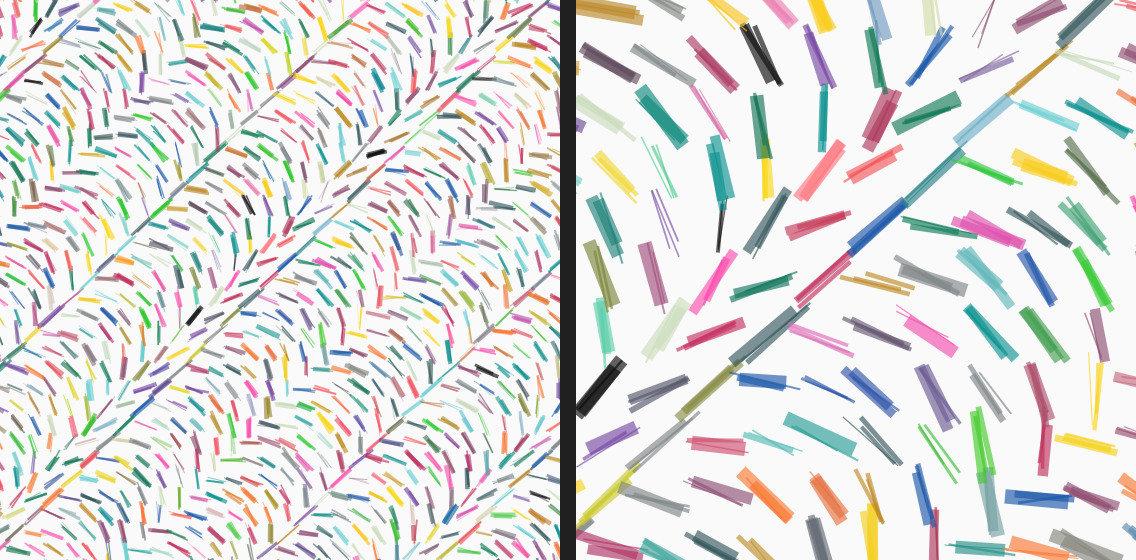
Left: the whole. Right: its middle third, enlarged.
Give the GLSL for this pattern, as a WebGL 2 fragment shader.

```glsl
#version 300 es
precision highp float;
// Scattered bundles of translucent brush strokes, combed into diagonal herringbone ridges.

#define CELLS 31.0          // grid cells across the canvas
#define PERIOD 25.0         // diagonals before the ridges repeat
#define STROKES 3           // translucent bars in one bundle
#define OPACITY 0.64
#define WIDTH vec2(0.02, 0.27)   // thinnest and widest bar, in cells
#define LENGTH vec2(0.85, 1.40)  // shortest and longest bar, in cells
#define FAN 0.26            // spread of angles inside a bundle, in radians
#define JITTER 0.22         // wander of a bundle inside its cell
#define RIDGE_ANGLE 41.0    // degrees
#define TURN 12.2           // degrees turned per diagonal
#define BLACK_SHARE 0.015

uniform vec2 u_resolution;
out vec4 fragColor;

const vec3 PAPER = vec3(0.98);
const vec3 INK[16] = vec3[16](
  vec3(0.50, 0.52, 0.53),  // grey
  vec3(0.20, 0.34, 0.36),  // slate
  vec3(0.04, 0.57, 0.56),  // teal
  vec3(0.06, 0.47, 0.33),  // deep green
  vec3(0.80, 0.87, 0.74),  // sage
  vec3(0.42, 0.81, 0.82),  // aqua
  vec3(0.95, 0.32, 0.36),  // coral
  vec3(0.76, 0.18, 0.36),  // rose
  vec3(0.56, 0.30, 0.44),  // mauve
  vec3(1.00, 0.30, 0.68),  // pink
  vec3(0.98, 0.47, 0.19),  // orange
  vec3(0.74, 0.54, 0.14),  // gold
  vec3(0.98, 0.84, 0.08),  // yellow
  vec3(0.10, 0.34, 0.66),  // blue
  vec3(0.46, 0.28, 0.64),  // purple
  vec3(0.16, 0.78, 0.16)   // green
);

vec4 hash4(vec3 p) {
  vec4 q = fract(p.xyzx * vec4(0.1031, 0.1030, 0.0973, 0.1099));
  q += dot(q, q.wzxy + 33.33);
  return fract((q.xxyz + q.yzzw) * q.zywx);
}

// Position of a cell across the repeating diagonals; 0 and 15 are ridges.
float diagonalOf(vec2 cell) {
  return mod(cell.x - cell.y + 26.0, PERIOD);
}

// Stroke direction in degrees: each band turns clockwise, then snaps back.
float strokeAngle(float diagonal) {
  float stepInBand = diagonal < 7.5 ? diagonal
                   : diagonal < 14.5 ? diagonal - 7.7
                   : diagonal - 15.0;
  if (stepInBand < 0.1) return RIDGE_ANGLE;
  float overturn = max(stepInBand - 7.0, 0.0);  // faster curl before a ridge
  return -2.0 - TURN * stepInBand - 22.0 * overturn;
}

vec3 inkColour(vec4 pick) {
  vec3 main = INK[int(pick.x * 15.99)];
  vec3 tint = INK[int(pick.y * 15.99)];
  vec3 ink = mix(main, tint, 0.4 * pick.z * pick.z);
  return pick.w < BLACK_SHARE ? vec3(0.04) : ink;
}

// Coverage of a bar; bars thinner than a pixel fade instead of breaking up.
float barCoverage(vec2 p, vec2 size, float pixel) {
  vec2 drawn = max(size, vec2(pixel));
  vec2 edge = clamp((0.5 * drawn - abs(p)) / pixel + 0.5, 0.0, 1.0);
  return edge.x * edge.y * min(size.y / pixel, 1.0);
}

vec3 paintBundle(vec3 colour, vec2 p, vec2 cell, float pixel) {
  vec4 place = hash4(vec3(cell + 60.0, 3.0));
  vec3 ink = inkColour(hash4(vec3(cell + 60.0, 17.0)));
  float diagonal = diagonalOf(cell);
  bool onRidge = diagonal < 0.5 || abs(diagonal - 15.0) < 0.5;
  float wander = onRidge ? 0.3 : 1.0;
  float angle = radians(strokeAngle(diagonal) + 18.0 * wander * (place.z - 0.5));
  vec2 centre = cell + 0.5 + wander * JITTER * (place.xy - 0.5);

  for (int i = 0; i < STROKES; i++) {
    vec4 shape = hash4(vec3(cell + 60.0, 31.0 + 7.0 * float(i)));
    vec4 shift = hash4(vec3(cell + 60.0, 71.0 + 7.0 * float(i))) - 0.5;
    float turn = angle + FAN * wander * shift.x;
    vec2 along = vec2(cos(turn), sin(turn));
    vec2 across = vec2(-along.y, along.x);
    vec2 d = p - centre;
    vec2 local = vec2(dot(d, along), dot(d, across)) - shift.yz * vec2(0.28, 0.17);
    vec2 size = vec2(mix(LENGTH.x, LENGTH.y, shape.x),
                     mix(WIDTH.x, WIDTH.y, pow(shape.y, 1.6)));
    if (onRidge) size.x *= 1.25;
    colour = mix(colour, ink, OPACITY * barCoverage(local, size, pixel));
  }
  return colour;
}

void main() {
  float side = min(u_resolution.x, u_resolution.y);
  vec2 p = gl_FragCoord.xy / side * CELLS - vec2(0.4, 0.0);
  float pixel = CELLS / side;
  vec2 home = floor(p);

  // Every bundle that can reach this point, in a fixed painting order.
  vec3 colour = PAPER;
  for (int y = -1; y <= 1; y++)
    for (int x = -1; x <= 1; x++)
      colour = paintBundle(colour, p, home + vec2(x, y), pixel);
  fragColor = vec4(colour, 1.0);
}
```
